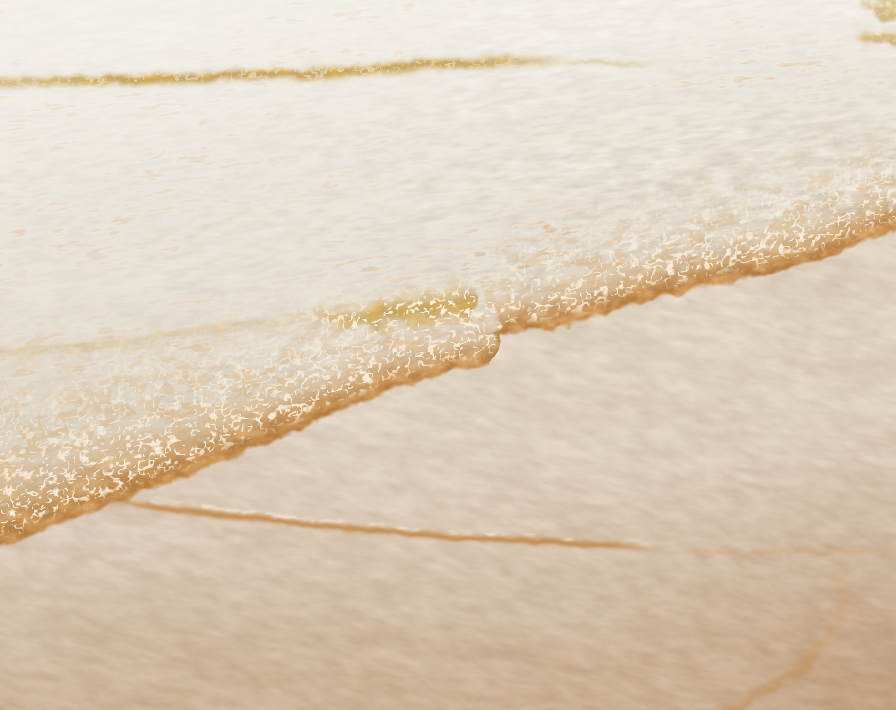
Reproduce this texture procedurally as a Shadertoy shader.

```glsl
#define SAND_DARK vec3(0.785, 0.675, 0.565)
#define SAND_LIGHT vec3(0.875, 0.820, 0.752)
#define WATER_NEAR vec3(0.850, 0.800, 0.720)
#define WATER_FAR vec3(0.903, 0.880, 0.838)
#define HAZE vec3(0.950, 0.938, 0.915)
#define AMBER vec3(0.755, 0.525, 0.265)
#define GOLD vec3(0.780, 0.620, 0.300)
#define GLINT vec3(1.0, 0.965, 0.900)
#define TILT 0.16
#define SHORE_BREAK 0.555

float hash(vec2 p) {
    vec3 q = fract(vec3(p.xyx) * 0.1031);
    q += dot(q, q.yzx + 33.33);
    return fract((q.x + q.y) * q.z);
}

float noise(vec2 p) {
    vec2 i = floor(p), f = fract(p);
    f = f * f * (3.0 - 2.0 * f);
    return mix(mix(hash(i), hash(i + vec2(1, 0)), f.x),
               mix(hash(i + vec2(0, 1)), hash(i + vec2(1, 1)), f.x), f.y);
}

float fbm(vec2 p) {
    float sum = 0.0, amp = 0.5;
    for (int i = 0; i < 4; i++) {
        sum += amp * noise(p);
        p = mat2(1.6, 0.5, -0.5, 1.6) * p + 7.3;
        amp *= 0.55;
    }
    return sum / 1.01;
}

// Smooth height curve through six evenly spaced knots on [start, end]
float spline(float x, float start, float end, float k[6]) {
    float t = clamp((x - start) / (end - start), 0.0, 0.9999) * 5.0;
    int i = int(t);
    float f = t - float(i);
    float a = k[max(i - 1, 0)], b = k[i], c = k[i + 1], d = k[min(i + 2, 5)];
    return b + 0.5 * f * (c - a + f * (2.0 * a - 5.0 * b + 4.0 * c - d
             + f * (3.0 * (b - c) + d - a)));
}

float span(float x, float a, float b, float soft) {
    return smoothstep(a - soft, a + soft, x) * (1.0 - smoothstep(b - soft, b + soft, x));
}

// Soft ridge, with separate widths below and above its line
float ridge(float d, float below, float above) {
    float s = d / (d < 0.0 ? below : above);
    return exp(-s * s);
}

// Small scattered highlights
float glitter(vec2 p, float warp) {
    float net = 1.0 - abs(2.0 * noise(p + warp) - 1.0);
    return smoothstep(0.68, 0.95, net) * smoothstep(0.45, 0.65, noise(p * 1.37 + 5.0));
}

void mainImage(out vec4 fragColor, in vec2 fragCoord) {
    vec2 uv = fragCoord / iResolution.xy;
    vec2 p = fragCoord / iResolution.y;
    float x = uv.x, y = uv.y;
    vec2 flow = vec2(p.x, p.y - TILT * p.x);
    float wobble = fbm(p * 45.0) - 0.5;

    // Broken shoreline: two offset foam edges
    float leftEdge = spline(x, 0.0, 0.56, float[6](0.235, 0.284, 0.338, 0.397, 0.456, 0.488));
    float rightEdge = spline(x, 0.54, 1.0, float[6](0.526, 0.543, 0.578, 0.602, 0.632, 0.674));
    float side = smoothstep(-0.006, 0.006, x - SHORE_BREAK + 0.03 * wobble);
    float d = y - mix(leftEdge, rightEdge, side) - 0.018 * wobble;
    float water = smoothstep(-0.004, 0.004, d);

    // Wet sand with fine ripples
    vec3 sand = mix(SAND_DARK, SAND_LIGHT, smoothstep(-0.12, 0.46, y - 0.1 * (x - 0.4)));
    sand -= vec3(0.035, 0.05, 0.06) * smoothstep(0.65, 1.05, x) * (1.0 - smoothstep(0.0, 0.45, y));
    float sandRipple = fbm(vec2(p.x + 0.5 * p.y, p.y + 0.10 * p.x) * vec2(42.0, 95.0)) - 0.5;
    float swell = fbm(vec2(p.x, p.y + 0.12 * p.x) * vec2(5.0, 30.0)) - 0.5;
    sand += sandRipple * vec3(0.09, 0.11, 0.125) + swell * vec3(0.035, 0.05, 0.065);

    // Hazy water, brightest at the upper left
    vec3 sea = mix(WATER_NEAR, WATER_FAR, smoothstep(0.28, 0.66, y + 0.12 * (0.4 - x)));
    sea = mix(sea, HAZE, smoothstep(0.62, 1.05, y + 0.15 * (0.5 - x)));
    sea -= vec3(0.025, 0.035, 0.055) * smoothstep(0.35, 1.0, x) * (1.0 - smoothstep(0.6, 1.05, y));
    float depthScale = mix(1.0, 1.5, y);
    float chop = fbm(flow * vec2(28.0, 95.0) * depthScale);
    float patches = smoothstep(0.35, 0.7, fbm(flow * vec2(4.0, 13.0) + 3.0));
    float calm = mix(0.55, 1.1, smoothstep(0.1, 0.9, x)) * (1.0 - 0.6 * smoothstep(0.7, 1.0, y));
    sea += (chop - 0.5) * vec3(0.14, 0.165, 0.19) * calm;
    sea = mix(sea, AMBER, 0.42 * smoothstep(0.58, 0.8, chop) * patches * calm);

    // Amber foam bands following the shore
    float bandWidth = mix(mix(0.075, 0.045, smoothstep(0.0, 0.5, x)), 0.046, side);
    float band = ridge(d, 0.01, bandWidth);
    float fringe = ridge(d, 0.01, bandWidth * 2.3);
    float mottled = fbm(flow * vec2(55.0, 90.0) + 11.0);
    float amber = band * smoothstep(0.15, 0.55, mottled + 0.25 * band);
    amber = max(amber, 0.6 * fringe * smoothstep(0.46, 0.66, mottled));
    vec3 foamTint = AMBER + (mottled - 0.5) * vec3(0.30, 0.34, 0.34) + vec3(0.04, 0.06, 0.07) * (1.0 - band);
    sea = mix(sea, foamTint, 0.92 * amber);

    // Golden crests: middle breaker and distant roller
    float crest = spline(x, 0.0, 0.54, float[6](0.508, 0.515, 0.537, 0.551, 0.557, 0.572));
    float roller = spline(x, 0.0, 0.66, float[6](0.885, 0.888, 0.894, 0.901, 0.912, 0.914));
    float crestSpan = smoothstep(0.28, 0.45, x) * (1.0 - smoothstep(0.527, 0.537, x + 0.03 * wobble));
    float crestWidth = mix(0.008, 0.020, smoothstep(0.32, 0.5, x));
    float crestLine = ridge(y - crest + 0.03 * wobble, crestWidth, crestWidth) * crestSpan;
    float crestTrail = 0.25 * ridge(y - crest + 0.015 * wobble, 0.012, 0.005) * (1.0 - smoothstep(0.3, 0.45, x));
    float rollerLine = ridge(y - roller + 0.012 * wobble, 0.008, 0.007)
                     * mix(0.7, 1.0, span(x, 0.08, 0.55, 0.05)) * (1.0 - smoothstep(0.56, 0.67, x));
    float rollerTail = 0.3 * ridge(y - 0.914 + 0.05 * (x - 0.62) + 0.02 * wobble, 0.004, 0.004) * span(x, 0.62, 0.72, 0.03);
    float corner = span(x, 0.962, 1.1, 0.012) * (ridge(y - 0.946 - 0.03 * wobble, 0.008, 0.010)
                 + smoothstep(0.96, 1.0, y + x - 0.99 + 0.1 * wobble));
    float gold = max(max(crestLine, rollerLine), max(max(crestTrail, rollerTail), min(corner, 0.7)));
    vec3 crestTint = GOLD + (mottled - 0.5) * vec3(0.25, 0.28, 0.28);
    sea = mix(sea, crestTint, min(gold * (0.55 + 0.65 * mottled), 0.95));

    // Fine and coarse glints over foam and crests
    float spark = max(glitter(flow * vec2(85.0, 115.0), 2.0 * wobble),
                      glitter(flow * vec2(140.0, 165.0) + 9.0, wobble));
    float litFoam = 0.95 * fringe * smoothstep(0.004, 0.03, d);
    sea = mix(sea, GLINT, spark * clamp(litFoam + 0.9 * crestLine + 0.5 * rollerLine + 0.3 * corner, 0.0, 0.95));

    // Thin ripple and faint curved backwash on the sand
    float rippleY = spline(x, 0.12, 0.77, float[6](0.292, 0.274, 0.257, 0.243, 0.234, 0.225));
    float r = y - rippleY + 0.008 * wobble;
    float rippleFade = span(x, 0.14, 0.71, 0.04);
    sand = mix(sand, AMBER, 0.8 * ridge(r, 0.0045, 0.0055) * rippleFade);
    sand = mix(sand, GLINT, 0.5 * ridge(r - 0.008, 0.003, 0.003) * rippleFade * smoothstep(0.4, 0.7, mottled));
    sand = mix(sand, AMBER, 0.18 * ridge(y - 0.222 + 0.03 * wobble, 0.005, 0.008) * span(x, 0.76, 0.98, 0.04));
    float backwash = x - (0.94 - 4.8 * (y - 0.16) * (y - 0.16)) + 0.03 * wobble;
    float backwashFade = mix(0.4, 0.16, smoothstep(0.04, 0.12, y)) * (1.0 - smoothstep(0.17, 0.23, y));
    sand = mix(sand, AMBER, backwashFade * ridge(backwash, 0.014, 0.010));

    fragColor = vec4(clamp(mix(sand, sea, water), 0.0, 1.0), 1.0);
}
```
